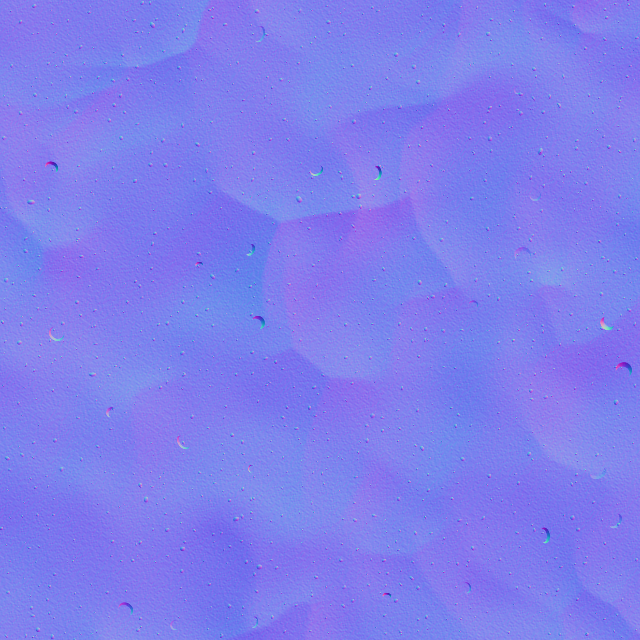
Give the GLSL for this texture map, as a three.js fragment shader.

```glsl
// Tangent-space normal map of softly dented plaster with grain, specks and crescent chips.
varying vec2 vUv;

const float TAU = 6.2831853;
const vec3 FLAT_OFFSET = vec3(0.499, 0.496, 0.435);

float hash1(vec2 p) {
  vec3 q = fract(vec3(p.xyx) * 0.1031);
  q += dot(q, q.yzx + 33.33);
  return fract((q.x + q.y) * q.z);
}

vec2 hash2(vec2 p) {
  return vec2(hash1(p + 17.3), hash1(p + 71.9));
}

float valueNoise(vec2 p) {
  vec2 i = floor(p);
  vec2 f = fract(p);
  f = f * f * (3.0 - 2.0 * f);
  float low = mix(hash1(i), hash1(i + vec2(1.0, 0.0)), f.x);
  float high = mix(hash1(i + vec2(0.0, 1.0)), hash1(i + vec2(1.0)), f.x);
  return mix(low, high, f.y);
}

vec2 noiseSlope(vec2 p) {
  vec2 e = vec2(0.25, 0.0);
  return vec2(valueNoise(p + e.xy) - valueNoise(p - e.xy),
              valueNoise(p + e.yx) - valueNoise(p - e.yx)) / (2.0 * e.x);
}

mat2 rotation(float angle) {
  float c = cos(angle);
  float s = sin(angle);
  return mat2(c, s, -s, c);
}

// Slope of noise whose lattice is turned away from the canvas axes.
vec2 turnedNoiseSlope(vec2 uv, float frequency, float angle) {
  return rotation(-angle) * noiseSlope(rotation(angle) * uv * frequency + 500.0);
}

// Slope of overlapping round bowls; softness blurs the ridges between them.
vec2 bowlSlope(vec2 p, float softness, float seed) {
  vec2 cell = floor(p);
  vec2 slope = vec2(0.0);
  float total = 1e-30;
  for (int y = -2; y <= 2; y++) {
    for (int x = -2; x <= 2; x++) {
      vec2 id = cell + vec2(float(x), float(y));
      vec2 d = p - id - 0.1 - 0.8 * hash2(id + seed);
      float width = mix(0.6, 1.5, hash1(id + seed + 5.7));
      float weight = exp(-dot(d, d) / (width * softness));
      slope += weight * 2.0 * d / width;
      total += weight;
    }
  }
  return slope / total;
}

// Large dents: two bowl layers with fading ridges over smooth swells.
vec2 dentSlope(vec2 uv) {
  vec2 warp = vec2(valueNoise(uv * 7.0 + 3.1), valueNoise(uv * 7.0 + 48.6)) - 0.5;
  float broadFade = smoothstep(0.3, 0.7, valueNoise(uv * 8.0 + 21.0));
  float smallFade = smoothstep(0.3, 0.7, valueNoise(uv * 9.0 + 84.0));
  float patches = smoothstep(0.3, 0.75, valueNoise(uv * 5.0 + 62.0));
  vec2 broad = bowlSlope(uv * 4.6 + warp * 0.8 + 10.0, mix(0.025, 0.3, broadFade), 40.0);
  vec2 small = bowlSlope(uv * 7.5 + warp * 0.9 + 30.0, mix(0.03, 0.3, smallFade), 90.0);
  vec2 swell = turnedNoiseSlope(uv, 8.0, 0.5) * 0.085 + turnedNoiseSlope(uv, 14.0, 1.1) * 0.05;
  return (broad * 0.08 + small * 0.1 * patches + swell) * vec2(0.95, 1.05);
}

// Tiny raised domes, one at most per cell; radii are in canvas units.
vec2 speckSlope(vec2 uv, float cells, float share, float minRadius, float maxRadius, float seed) {
  vec2 id = floor(uv * cells) + seed;
  vec2 d = (fract(uv * cells) - 0.2 - 0.6 * hash2(id)) / cells;
  float size = hash1(id + 8.4);
  float radius = mix(minRadius, maxRadius, size * size);
  float angle = TAU * hash1(id + 2.6);
  vec2 q = rotation(angle) * d / radius;
  q.x *= mix(1.0, 1.9, hash1(id + 6.2));
  float mask = 1.0 - smoothstep(0.7, 1.1, length(q));
  return -(rotation(-angle) * q) * mask * step(hash1(id + 4.5), share);
}

// Chipped pits: a disc cut by a shifted disc leaves one steep inner wall.
vec2 chipSlope(vec2 uv, float cells, float share) {
  vec2 id = floor(uv * cells) + 130.0;
  vec2 d = (fract(uv * cells) - 0.2 - 0.6 * hash2(id)) / cells;
  float angle = TAU * hash1(id + 3.3);
  float radius = mix(0.005, 0.0135, hash1(id + 9.1));
  vec2 q = rotation(angle) * d / radius;
  q.x *= mix(1.0, 1.7, hash1(id + 7.7));
  float edge = 0.0009 / radius;
  float disc = 1.0 - smoothstep(1.0 - edge, 1.0 + edge, length(q));
  float shift = mix(0.2, 0.6, hash1(id + 1.9));
  float cut = smoothstep(0.9 - edge, 0.9 + edge, length(q - vec2(shift, 0.0)));
  float strength = mix(0.35, 2.2, hash1(id + 5.5));
  vec2 wall = rotation(-angle) * q;
  return wall * disc * cut * strength * step(hash1(id + 11.2), share);
}

void main() {
  vec2 slope = dentSlope(vUv);

  // Fine surface grain
  slope += turnedNoiseSlope(vUv, 400.0, 0.6) * 0.125;
  slope += turnedNoiseSlope(vUv, 240.0, 0.2) * 0.03;

  // Scattered specks and chips
  slope += speckSlope(vUv, 44.0, 0.5, 0.0017, 0.004, 200.0) * 0.8;
  slope += speckSlope(vUv + 0.007, 29.0, 0.4, 0.0016, 0.0036, 420.0) * 0.9;
  slope += speckSlope(vUv + 0.013, 11.0, 0.13, 0.004, 0.0065, 310.0) * 0.9;
  slope += chipSlope(vUv, 9.0, 0.42);

  vec3 normal = normalize(vec3(-slope, 1.0));
  gl_FragColor = vec4(0.5 * normal + FLAT_OFFSET, 1.0);
}
```
